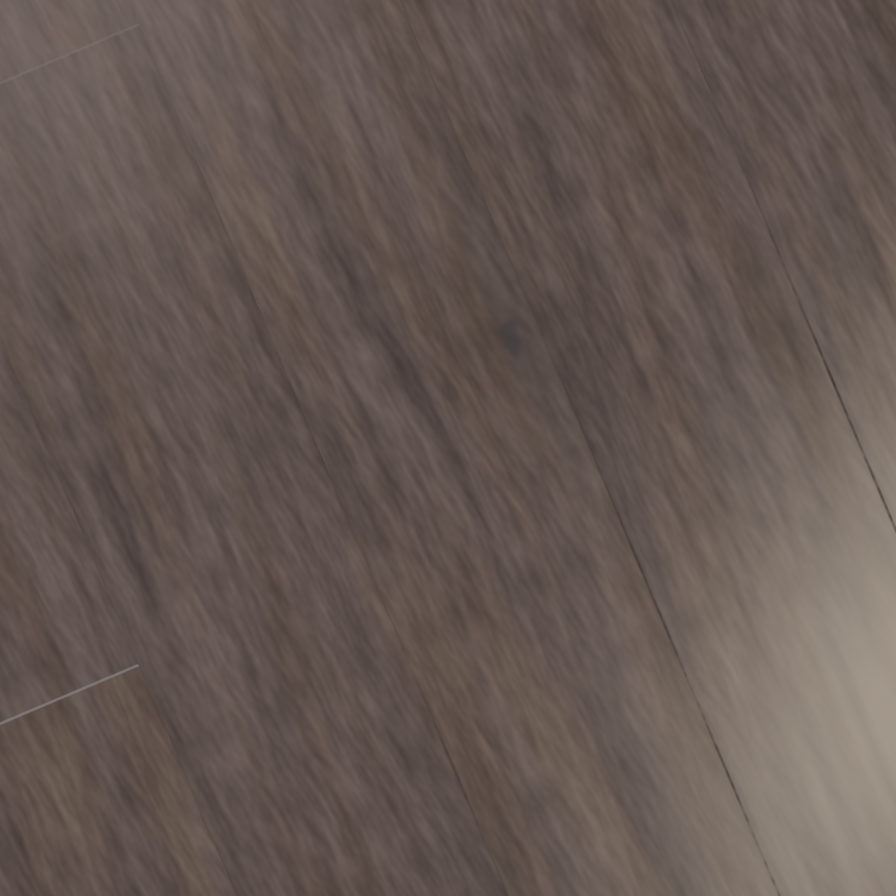
Give the GLSL for this texture, as a WebGL 2 fragment shader.

```glsl
#version 300 es
precision highp float;
// Dark wooden floor: long planks running diagonally, with staggered end joints.
// Each board gets its own grain from stretched gradient noise, bent around a knot;
// thin worn seams, a soft window glare and a faint haze are laid over the wood.

#define TILT 0.401          // rotation of the planks, radians
#define PLANK_WIDTH 0.279
#define PLANK_LENGTH 3.0
#define FIRST_SEAM 0.243    // offset of seam zero across the planks
#define FIRST_JOINT 0.835   // offset of the end joint in plank zero
#define STAGGER 0.658       // joint shift from plank to plank
#define SEAM_HALF 0.0011
#define JOINT_HALF 0.0011
#define FIBRE_SKEW 0.10     // lean of the short fibres against the boards
#define KNOT vec2(0.570, 0.622)
#define GLARE_CENTER vec2(1.03, 0.26)
#define GLARE_SIZE vec2(0.25, 0.45)

uniform vec2 u_resolution;
out vec4 fragColor;

const vec3 WOOD_DARK = vec3(0.305, 0.264, 0.252);
const vec3 WOOD_LIGHT = vec3(0.445, 0.392, 0.368);
const vec3 WARM_TINT = vec3(1.015, 0.988, 0.945);
const vec3 KNOT_COLOR = vec3(0.26, 0.245, 0.245);
const vec3 SEAM_COLOR = vec3(0.26, 0.225, 0.21);
const vec3 JOINT_COLOR = vec3(0.54, 0.52, 0.53);
const vec3 GLARE_COLOR = vec3(0.66, 0.62, 0.565);
const vec3 HAZE_COLOR = vec3(0.56, 0.51, 0.49);

float hash(vec2 p) {
    return fract(sin(dot(p, vec2(127.1, 311.7))) * 43758.545);
}

vec2 gradient(vec2 cell) {
    float angle = 6.28318 * hash(cell);
    return vec2(cos(angle), sin(angle));
}

float noise(vec2 p) {
    vec2 i = floor(p), f = p - i;
    vec2 w = f * f * f * (f * (f * 6.0 - 15.0) + 10.0);
    vec2 e = vec2(1.0, 0.0);
    float low = mix(dot(gradient(i), f), dot(gradient(i + e.xy), f - e.xy), w.x);
    float high = mix(dot(gradient(i + e.yx), f - e.yx), dot(gradient(i + e.xx), f - e.xx), w.x);
    return mix(low, high, w.y);
}

// Coverage of a line of given half width, at least softened over one pixel.
float line(float d, float halfWidth, float pixel) {
    float soft = max(pixel, 0.0014);
    return 1.0 - smoothstep(halfWidth - 0.5 * soft, halfWidth + soft, abs(d));
}

// Plank frame: x across the boards, y along them.
vec2 toPlank(vec2 p) {
    float c = cos(TILT), s = sin(TILT);
    return vec2(c * p.x + s * p.y, c * p.y - s * p.x);
}

// Short leaning fibres and pores, the finest layer of the grain.
float fibres(vec2 g) {
    g.x += FIBRE_SKEW * g.y;
    return 0.60 * noise(g * vec2(150.0, 26.0) + 7.0)
         + 0.40 * noise(g * vec2(88.0, 17.0) + 23.0)
         + 0.22 * noise(g * vec2(190.0, 90.0) + 41.0);
}

vec3 wood(vec2 q, vec2 board) {
    float tone = hash(board + 3.7);
    vec2 k = q - toPlank(KNOT);
    float nearKnot = exp(-dot(k * vec2(15.0, 6.0), k * vec2(15.0, 6.0)));

    // Waver the grain, pushing it aside at the knot.
    vec2 g = q + 7.0 * vec2(hash(board), hash(board + 9.1));
    g.x += 0.012 * noise(g * vec2(5.0, 2.5)) + 0.004 * noise(g * vec2(24.0, 12.0));
    g.x -= 0.40 * k.x * nearKnot;

    float broad = noise(g * vec2(11.0, 1.9));
    float streak = noise(g * vec2(36.0, 3.6)) + 0.7 * noise(g * vec2(79.0, 7.0) + 31.0);
    float blotch = noise(q * vec2(9.0, 6.0) + 51.0);
    float shade = 0.45 + 0.10 * (tone - 0.5) + 0.27 * broad + 0.36 * streak
                + 0.62 * fibres(g) + 0.18 * blotch;

    // Sparse dark veins follow the grain.
    float vein = noise(g * vec2(27.0, 1.7) + 67.0);
    shade -= 0.30 * smoothstep(0.22, 0.5, vein);
    vec3 color = mix(WOOD_DARK, WOOD_LIGHT, shade);

    // Brown streaks between cooler, purplish ones.
    float warmth = smoothstep(-0.3, 0.4, noise(g * vec2(19.0, 2.3) + 13.0) + 0.3 * (tone - 0.5));
    color *= mix(vec3(1.0, 0.99, 1.0), WARM_TINT, warmth);

    // Knot: a small dark core in a loose dark patch.
    float core = length(k * vec2(1.0, 0.7)) + 0.010 * noise(q * 70.0);
    color *= 1.0 - 0.11 * nearKnot;
    return mix(color, KNOT_COLOR, 0.75 * (1.0 - smoothstep(0.003, 0.019, core)));
}

void main() {
    float pixel = 1.0 / min(u_resolution.x, u_resolution.y);
    vec2 p = gl_FragCoord.xy * pixel;
    vec2 q = toPlank(p);

    // Board index and signed distances to the nearest seam and end joint.
    float across = (q.x - FIRST_SEAM) / PLANK_WIDTH;
    float plank = floor(across);
    float along = (q.y - FIRST_JOINT - plank * STAGGER) / PLANK_LENGTH;
    float seamDist = (across - round(across)) * PLANK_WIDTH;
    float jointDist = (along - round(along)) * PLANK_LENGTH;
    vec3 color = wood(q, vec2(plank, floor(along)));

    // Window glare leaning with the boards, and haze in the upper left corner.
    vec2 e = p - GLARE_CENTER;
    e.x -= 0.3 * e.y;
    e /= GLARE_SIZE;
    float glare = exp(-dot(e, e));
    float sheen = 1.0 + 0.22 * noise(q * vec2(46.0, 2.2));
    float haze = exp(-9.0 * dot(p - vec2(0.0, 1.0), p - vec2(0.0, 1.0)));
    color = mix(color, GLARE_COLOR, clamp(0.86 * glare * sheen, 0.0, 0.92));
    color = mix(color, HAZE_COLOR, 0.40 * haze);

    // Worn seams: crisp towards the light, broken and nearly lost elsewhere.
    float lit = smoothstep(0.2, 0.6, p.x - 0.6 * p.y);
    float wear = 0.5 + 0.8 * noise(vec2(round(across) * 7.3, q.y * 9.0))
               + 0.5 * noise(vec2(round(across) * 3.1, q.y * 95.0));
    float seam = line(seamDist, SEAM_HALF, pixel) * clamp(wear, 0.1, 0.9) * mix(0.22, 1.0, lit);
    float groove = 0.07 * exp(-abs(seamDist) / 0.005) * mix(0.4, 1.0, lit);
    color = mix(color * (1.0 - groove), SEAM_COLOR, seam);

    // End joints catch a pale edge that fades up the floor.
    float joint = line(jointDist, JOINT_HALF, pixel) * mix(0.85, 0.2, clamp(p.y, 0.0, 1.0));
    color = mix(color, JOINT_COLOR, joint);

    fragColor = vec4(color, 1.0);
}
```
